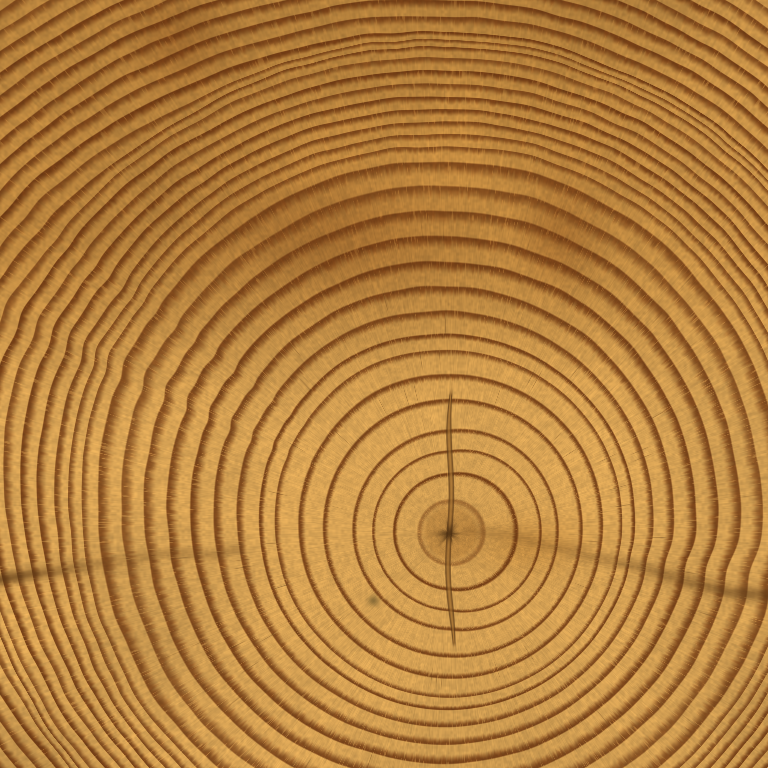
A Shadertoy shader for this texture:

```glsl
// Sawn log end: off-centre growth rings, radial fibres, drying cracks and stains.

const vec2 PITH = vec2(0.585, 0.305);
const vec3 EARLY_WOOD = vec3(0.815, 0.615, 0.32);
const vec3 LATE_WOOD = vec3(0.42, 0.21, 0.065);
const vec3 STAIN = vec3(0.34, 0.21, 0.08);

float hash(vec2 p) {
    vec3 q = fract(vec3(p.xyx) * 0.1031);
    q += dot(q, q.yzx + 33.33);
    return fract((q.x + q.y) * q.z);
}

float noise(vec2 p) {
    vec2 i = floor(p), f = fract(p);
    f = f * f * (3.0 - 2.0 * f);
    return mix(mix(hash(i), hash(i + vec2(1, 0)), f.x),
               mix(hash(i + vec2(0, 1)), hash(i + vec2(1, 1)), f.x), f.y);
}

float fbm(vec2 p) {
    float sum = 0.0, amp = 0.5;
    for (int i = 0; i < 4; i++) {
        sum += amp * noise(p);
        p = p * 2.03 + 17.0;
        amp *= 0.5;
    }
    return sum;
}

float bell(float x, float width) {
    return exp(-x * x / (width * width));
}

float segmentDist(vec2 p, vec2 a, vec2 b) {
    vec2 ab = b - a;
    return length(p - a - ab * clamp(dot(p - a, ab) / dot(ab, ab), 0.0, 1.0));
}

// Radius corrected for uneven growth, waviness and local kinks.
float growthRadius(vec2 d, float angle) {
    float r = length(d);
    vec2 dir = d / max(r, 1e-4);
    float inner = 0.985 + 0.035 * dir.y + 0.045 * dir.x + 0.13 * max(dir.x, 0.0) * bell(r - 0.1, 0.05);
    float outer = 0.9125 + 0.08 * dir.y - 0.025 * dir.x;
    float g = r / mix(inner, outer, smoothstep(0.1, 0.3, r));
    float far = smoothstep(0.15, 0.4, r);
    g += 0.005 * (noise(d * 9.0 + 40.0) - 0.5) * smoothstep(0.03, 0.3, r);
    g += 0.003 * (noise(d * 28.0 + 90.0) - 0.5) * far;
    float k = (angle - 2.68) / 0.04;
    g += 0.006 * k * exp(-k * k) * far;
    g += 0.003 * bell(angle - 2.5, 0.03) * far;
    return g + 0.008 * bell(angle + 0.13, 0.07) * far;
}

// Ring count at a radius: wide inner rings, then narrow ones, less so on the left.
float ringIndex(float r, float angle) {
    float q = r / 0.0323 - 0.26;
    q -= 0.3 * smoothstep(0.0, 0.06, r) * (1.0 - smoothstep(0.235, 0.265, r));
    q += 0.28 * bell(r - 0.13, 0.025) - 0.1 * bell(r - 0.235, 0.03);
    float rest = max(r - 0.498, 0.0);
    float crowded = 30.0 * rest + smoothstep(0.632, 0.662, r) - 14.0 * max(r - 0.66, 0.0);
    float relaxed = 25.0 * min(rest, 0.045) + 9.0 * max(rest - 0.045, 0.0);
    return q + mix(crowded, relaxed, bell(angle - 2.8, 0.65));
}

// Dark band that swells outward and ends at a crisp edge.
float lateWood(float q, float r, float fibre) {
    float phase = q + 0.1;
    float f = fract(phase);
    float outerness = smoothstep(0.08, 0.5, r);
    float width = mix(0.26, 0.66, outerness);
    float fringe = mix(0.05, 0.18, outerness) * (fibre - 0.5);
    float rise = smoothstep(1.0 - width, 0.90, f + fringe);
    float edge = 1.0 - smoothstep(0.91, 1.0, f);
    return rise * edge * mix(0.75, 1.0, hash(vec2(floor(phase), 7.0)));
}

void mainImage(out vec4 fragColor, in vec2 fragCoord) {
    vec2 uv = fragCoord / iResolution.xy;
    vec2 d = uv - PITH;
    float angle = atan(-d.x, d.y) + 1.5708; // 0 points right, the seam points down
    float dist = length(d);
    float r = growthRadius(d, angle);
    float fibre = noise(vec2(angle * 150.0, dist * 50.0));
    float fine = noise(vec2(angle * 330.0, dist * 80.0) + 60.0);

    // Early wood with broad tone changes
    float blotch = fbm(uv * 5.0);
    vec3 col = EARLY_WOOD * (0.89 + 0.22 * blotch);
    float upper = smoothstep(0.42, 0.72, uv.y) * (1.0 - 0.4 * smoothstep(0.7, 1.0, uv.x));
    col *= mix(vec3(1.01), vec3(0.91, 0.86, 0.77), upper);
    float shade = bell(length((uv - vec2(0.43, 0.69)) * vec2(0.7, 1.3)), 0.10)
                + bell(length((uv - vec2(0.73, 0.69)) * vec2(1.0, 0.8)), 0.05)
                + bell(length(uv - vec2(0.23, 0.95)), 0.06);
    col *= 1.0 - vec3(0.12, 0.17, 0.22) * shade;
    col *= 1.0 - vec3(0.06, 0.10, 0.18) * bell(length((uv - vec2(0.69, 0.29)) * vec2(0.5, 1.0)), 0.035);
    col *= 1.0 - vec3(0.08, 0.12, 0.18) * (1.0 - smoothstep(0.03, 0.042, r));

    // Growth rings crossed by pale fibres
    float late = lateWood(ringIndex(r, angle), r, fibre);
    late *= 1.0 - 0.35 * smoothstep(0.72, 0.95, fine);
    late *= mix(0.55, 1.0, smoothstep(0.04, 0.07, r));
    col = mix(col, LATE_WOOD, 0.93 * late);
    col *= 0.93 + 0.07 * fibre + 0.07 * fine;
    col *= 0.95 + 0.10 * noise(uv * 260.0);

    // Short radial checks in scattered cells
    vec2 cell = vec2(angle * 28.0, dist * 24.0);
    vec2 local = fract(cell) - 0.5;
    float check = step(0.94, hash(floor(cell) + 200.0))
                * bell(local.x, 0.06) * (1.0 - smoothstep(0.15, 0.4, abs(local.y)));
    col = mix(col, STAIN, 0.3 * check * smoothstep(0.1, 0.2, dist) * (1.0 - smoothstep(0.3, 0.5, dist)));

    // Dark streaks reaching both sides
    vec2 p = uv + vec2(0.0, 0.012 * (noise(uv * 18.0) - 0.5));
    float left = bell(segmentDist(p, vec2(0.31, 0.286), vec2(-0.02, 0.242)), 0.008)
               * mix(0.65, 0.25, smoothstep(0.0, 0.15, uv.x));
    float right = bell(min(segmentDist(p, vec2(0.61, 0.308), vec2(0.74, 0.288)),
                           segmentDist(p, vec2(0.74, 0.288), vec2(1.02, 0.213))), 0.009)
                * mix(0.2, 0.55, smoothstep(0.7, 1.0, uv.x));
    col = mix(col, STAIN, max(left, right) * (0.6 + 0.6 * blotch));

    // Vertical crack with dark rims, tapering at both tips
    float bend = 0.585 + 0.10 * d.y * d.y + 0.0025 * sin(d.y * 32.0) - 0.012 * min(d.y, 0.0);
    float reach = 1.0 - smoothstep(0.12, 0.195, d.y) - smoothstep(0.09, 0.155, -d.y);
    float across = abs(uv.x - bend);
    float halfWidth = 0.0008 + 0.0018 * max(reach, 0.0);
    float inside = (1.0 - smoothstep(halfWidth, halfWidth + 0.002, across)) * smoothstep(0.0, 0.12, reach);
    vec3 crack = mix(vec3(0.62, 0.42, 0.18), STAIN, smoothstep(0.0, halfWidth * 1.3, across));
    col = mix(col, crack, 0.75 * inside);

    // Pith star and a small knot
    float star = bell(dist, 0.005 + 0.010 * noise(vec2(angle * 4.0, 3.0)));
    float knot = bell(length(uv - vec2(0.486, 0.218)), 0.007);
    col = mix(col, STAIN * 0.8, 0.8 * star);
    col = mix(col, vec3(0.33, 0.27, 0.13), 0.6 * knot);

    fragColor = vec4(clamp(col, 0.0, 1.0), 1.0);
}
```
